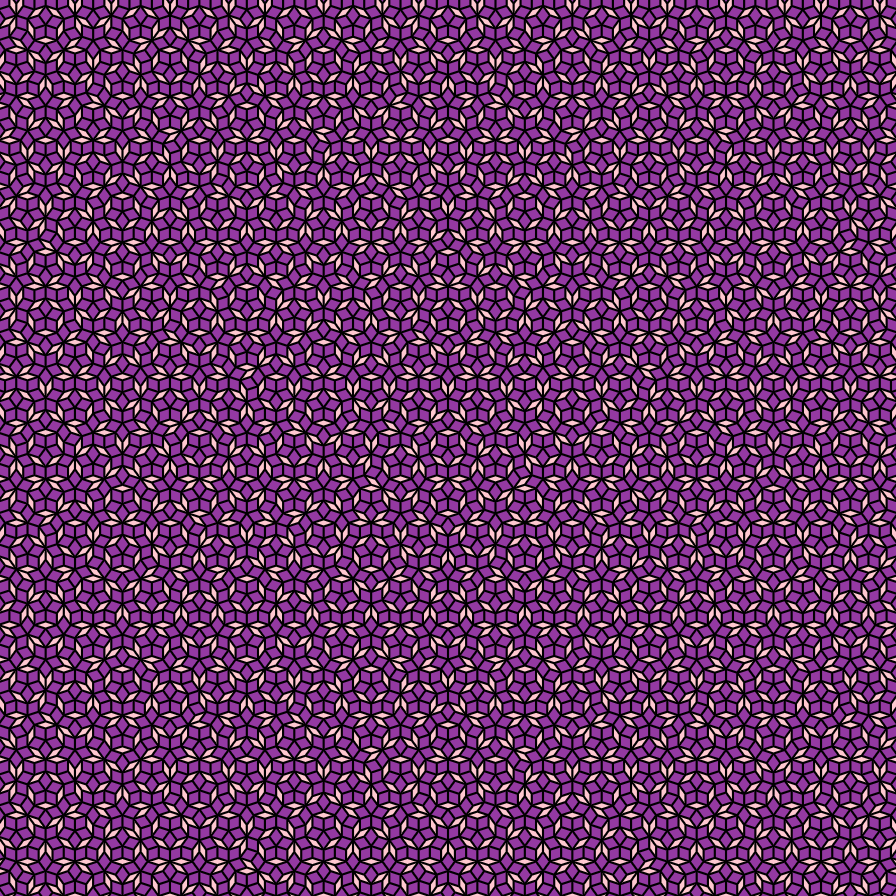
This pattern is drawn by a WebGL 2 fragment shader. Its source:

```glsl
#version 300 es
precision highp float;

uniform vec2 u_resolution;
out vec4 fragColor;

const vec3 FAT_COLOR = vec3(0.58, 0.225, 0.635);
const vec3 THIN_COLOR = vec3(1.0, 0.78, 0.815);
const vec3 LINE_COLOR = vec3(0.004, 0.0, 0.004);
const float WHEEL_RADIUS = 1.0;    // size of the undivided wheel, in canvases
const int LEVELS = 9;              // each level shrinks the tiles by PHI
const float LINE_WIDTH = 0.0024;   // in canvases

const float PHI = 1.61803399;
const float SECTOR = radians(36.0);

float cross2(vec2 a, vec2 b) {
    return a.x * b.y - a.y * b.x;
}

// True if p lies on the same side of line ab as the reference point
bool sameSide(vec2 p, vec2 a, vec2 b, vec2 reference) {
    return cross2(b - a, p - a) * cross2(b - a, reference - a) > 0.0;
}

float lineDistance(vec2 p, vec2 a, vec2 b) {
    return abs(cross2(normalize(b - a), p - a));
}

// Mirror the plane into one sector of a ten-part wheel, starting at the top
vec2 foldWheel(vec2 p) {
    float angle = atan(p.x, p.y);
    angle = abs(mod(angle + SECTOR, 2.0 * SECTOR) - SECTOR);
    return length(p) * vec2(sin(angle), cos(angle));
}

// Half rhombus: legs apex-b and apex-c are tile edges, b-c is a diagonal
struct HalfTile {
    vec2 apex;
    vec2 b;
    vec2 c;
    bool thin;
};

// Split a half rhombus and keep the child that holds p
HalfTile subdivide(HalfTile t, vec2 p) {
    if (t.thin) {
        vec2 cut = mix(t.apex, t.b, 1.0 / PHI);
        if (sameSide(p, cut, t.c, t.b)) return HalfTile(t.c, cut, t.b, true);
        return HalfTile(cut, t.c, t.apex, false);
    }
    vec2 legCut = mix(t.b, t.apex, 1.0 / PHI);
    vec2 baseCut = mix(t.b, t.c, 1.0 / PHI);
    if (sameSide(p, legCut, baseCut, t.b)) return HalfTile(legCut, baseCut, t.b, false);
    if (sameSide(p, baseCut, t.apex, t.c)) return HalfTile(baseCut, t.c, t.apex, false);
    return HalfTile(baseCut, legCut, t.apex, true);
}

void main() {
    float pixel = 1.0 / min(u_resolution.x, u_resolution.y);
    vec2 p = foldWheel((gl_FragCoord.xy - 0.5 * u_resolution) * pixel);

    // Descend from the wheel sector to the smallest tile
    HalfTile tile = HalfTile(vec2(0.0), WHEEL_RADIUS * vec2(0.0, 1.0),
                             WHEEL_RADIUS * vec2(sin(SECTOR), cos(SECTOR)), true);
    for (int i = 0; i < LEVELS; i++) {
        tile = subdivide(tile, p);
    }

    // Fill the rhombus and outline its sides
    float edge = min(lineDistance(p, tile.apex, tile.b),
                     lineDistance(p, tile.apex, tile.c));
    float fill = clamp((edge - 0.5 * LINE_WIDTH) / pixel + 0.5, 0.0, 1.0);
    vec3 tileColor = tile.thin ? THIN_COLOR : FAT_COLOR;
    fragColor = vec4(mix(LINE_COLOR, tileColor, fill), 1.0);
}
```
